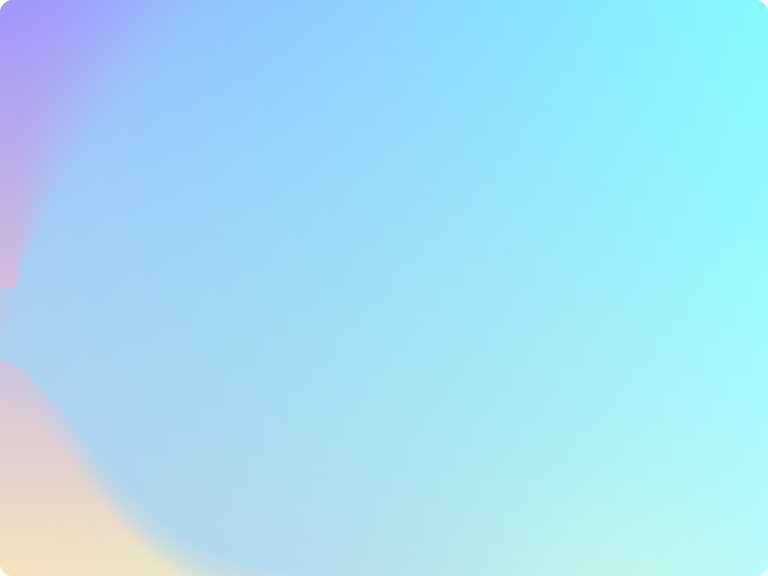
This background is drawn by a WebGL 1 fragment shader. Its source:

```glsl
precision highp float;

uniform vec2 u_resolution;

// Smooth curve through four colours at x = 0, 1/3, 2/3 and 1
vec3 colourCurve(float x, vec3 a, vec3 b, vec3 c, vec3 d) {
  float t = 3.0 * x;
  float u = t - 1.0;
  float v = t - 2.0;
  float w = t - 3.0;
  return -a * u * v * w / 6.0 + b * t * v * w / 2.0
       - c * t * u * w / 2.0 + d * t * u * v / 6.0;
}

// Parabola through three colours at y = 0, 1/2 and 1
vec3 colourParabola(float y, vec3 low, vec3 middle, vec3 high) {
  return low * (1.0 - y) * (1.0 - 2.0 * y)
       + middle * 4.0 * y * (1.0 - y)
       + high * y * (2.0 * y - 1.0);
}

vec3 skyGradient(vec2 uv) {
  vec3 low = colourCurve(uv.x, vec3(0.73, 0.84, 0.92), vec3(0.71, 0.85, 0.93),
                         vec3(0.72, 0.92, 0.93), vec3(0.73, 0.98, 0.99));
  vec3 middle = colourCurve(uv.x, vec3(0.66, 0.81, 0.95), vec3(0.63, 0.85, 0.965),
                            vec3(0.62, 0.91, 0.975), vec3(0.61, 0.98, 1.0));
  vec3 high = colourCurve(uv.x, vec3(0.62, 0.72, 1.0), vec3(0.565, 0.78, 1.0),
                          vec3(0.54, 0.88, 1.0), vec3(0.52, 0.98, 1.0));
  return colourParabola(uv.y, low, middle, high);
}

float softGlow(vec2 uv, vec2 centre, vec2 size) {
  vec2 offset = (uv - centre) / size;
  return exp(-dot(offset, offset));
}

// Violet to rose band on the left, sharper towards its lower end
vec3 addSideBand(vec3 colour, vec2 uv, float pixel) {
  vec3 violet = vec3(0.63, 0.59, 0.99);
  vec3 rose = vec3(0.82, 0.74, 0.86);
  float rise = clamp(2.0 * uv.y - 1.0, 0.0, 1.0);
  float softness = 0.003 + 0.27 * pow(rise, 1.3);
  float across = 1.0 - smoothstep(0.019 - 0.019 * rise, 0.021 + softness, uv.x);
  float cut = smoothstep(0.5 - pixel, 0.5 + pixel, uv.y);
  float tail = (1.0 - cut) * smoothstep(0.36, 0.5, uv.y);
  float wash = 0.4 * tail * (1.0 - smoothstep(0.0, 0.022, uv.x));
  return mix(colour, mix(rose, violet, rise), across * cut + wash);
}

float hillHeight(float x) {
  return 0.385 * exp(-pow(x / 0.177, 1.65)) - 0.01;
}

// Cream hill with a rosy crest that melts into the sky at the right
vec3 addHill(vec3 colour, vec2 uv, float pixel) {
  vec3 rose = vec3(0.83, 0.76, 0.86);
  vec3 cream = mix(vec3(0.96, 0.89, 0.75), vec3(0.90, 0.92, 0.78),
                   smoothstep(0.05, 0.32, uv.x));
  float depth = hillHeight(uv.x) - uv.y;
  float edge = smoothstep(-pixel, pixel, depth);
  float crest = mix(0.85, 0.15, smoothstep(0.0, 0.15, uv.x));
  float cover = edge * mix(crest, 1.0, smoothstep(0.0, 0.09, depth));
  return mix(colour, mix(cream, rose, clamp(uv.y / 0.37, 0.0, 1.0)), cover);
}

float roundedBox(vec2 point, vec2 halfSize, float radius) {
  vec2 q = abs(point) - halfSize + radius;
  return length(max(q, 0.0)) + min(max(q.x, q.y), 0.0) - radius;
}

void main() {
  vec2 uv = gl_FragCoord.xy / u_resolution;
  float pixel = 1.0 / u_resolution.y;
  vec2 halfSize = vec2(0.5 * u_resolution.x / u_resolution.y, 0.5);

  // Sky and the pale glow at its foot
  vec3 colour = skyGradient(uv);
  float glow = softGlow(uv, vec2(0.82, 0.0), vec2(0.16, 0.14));
  colour = mix(colour, vec3(0.80, 0.98, 0.92), 0.35 * glow);

  // Shapes on the left
  colour = addSideBand(colour, uv, pixel);
  colour = addHill(colour, uv, pixel);

  // White rounded corners
  vec2 point = gl_FragCoord.xy * pixel - halfSize;
  float corner = roundedBox(point, halfSize, 0.022);
  colour = mix(colour, vec3(1.0), smoothstep(-0.5 * pixel, 0.5 * pixel, corner));

  gl_FragColor = vec4(clamp(colour, 0.0, 1.0), 1.0);
}
```
